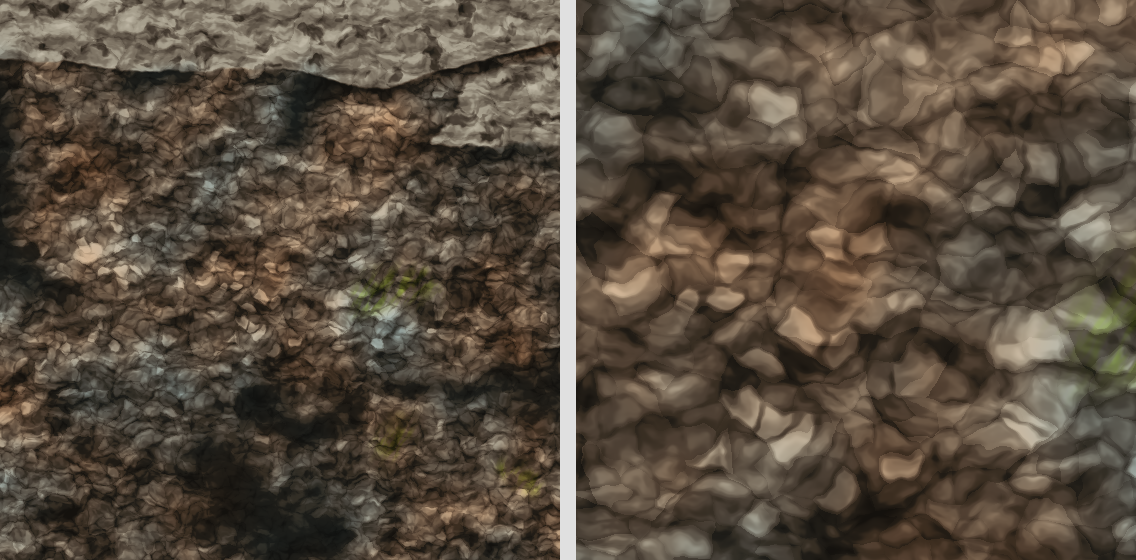
Left: the whole. Right: its middle third, enlarged.
Write a WebGL 1 fragment shader that draws this texture.

```glsl
precision highp float;
uniform vec2 u_resolution;

float hash(vec2 p) {
  vec3 q = fract(p.xyx * vec3(0.1031, 0.1030, 0.0973));
  q += dot(q, q.yzx + 33.33);
  return fract((q.x + q.y) * q.z);
}

float cornerSlope(vec2 corner, vec2 offset) {
  float angle = 6.2832 * hash(corner);
  return dot(vec2(cos(angle), sin(angle)), offset);
}

float gradientNoise(vec2 p) {
  vec2 i = floor(p), f = fract(p);
  vec2 u = f * f * f * (f * (f * 6.0 - 15.0) + 10.0);
  vec2 e = vec2(1.0, 0.0);
  return mix(mix(cornerSlope(i, f), cornerSlope(i + e, f - e), u.x),
             mix(cornerSlope(i + e.yx, f - e.yx), cornerSlope(i + 1.0, f - 1.0), u.x), u.y);
}

float fbm(vec2 p) {
  float sum = 0.0, amp = 1.0;
  for (int i = 0; i < 4; i++) {
    sum += amp * gradientNoise(p);
    p = mat2(1.6, 1.2, -1.2, 1.6) * p + 17.3;
    amp *= 0.5;
  }
  return sum;
}

// Cellular stones: x = distance from the crevice, y = random value per stone
vec2 stones(vec2 p) {
  vec2 cell = floor(p);
  float nearest = 9.0, second = 9.0, id = 0.0;
  for (int y = -1; y <= 1; y++) {
    for (int x = -1; x <= 1; x++) {
      vec2 c = cell + vec2(float(x), float(y));
      float d = length(c + vec2(hash(c), hash(c + 71.7)) - p);
      if (d < nearest) {
        second = nearest;
        nearest = d;
        id = hash(c + 31.1);
      } else {
        second = min(second, d);
      }
    }
  }
  return vec2(second - nearest, id);
}

// Soft streak along the segment from a to b
float streak(vec2 p, vec2 a, vec2 b, float width) {
  vec2 ab = b - a;
  float d = length(p - a - ab * clamp(dot(p - a, ab) / dot(ab, ab), 0.0, 1.0)) / width;
  return exp(-d * d);
}

float relief(vec2 p, vec2 scale) {
  return fbm(p * scale) - fbm((p + vec2(-0.004, 0.007)) * scale);
}

vec3 rockColor(float tone) {
  vec3 c = mix(vec3(0.12, 0.11, 0.09), vec3(0.21, 0.18, 0.14), smoothstep(-1.64, -0.92, tone));
  c = mix(c, vec3(0.29, 0.25, 0.21), smoothstep(-0.92, -0.3, tone));
  c = mix(c, vec3(0.38, 0.34, 0.29), smoothstep(-0.3, 0.3, tone));
  c = mix(c, vec3(0.49, 0.45, 0.39), smoothstep(0.3, 0.93, tone));
  c = mix(c, vec3(0.65, 0.62, 0.55), smoothstep(0.93, 1.7, tone));
  c *= mix(0.6, 1.0, smoothstep(-2.8, -1.6, tone));
  return c + 0.1 * smoothstep(1.7, 2.7, tone);
}

void main() {
  vec2 p = gl_FragCoord.xy / u_resolution;
  vec2 bend = vec2(fbm(p * 6.0), fbm(p * 6.0 + 9.4));
  vec2 rough = vec2(fbm(p * 18.0 + 3.1), fbm(p * 18.0 + 40.7));
  vec2 q = p + 0.05 * bend + 0.012 * rough;
  vec2 w = p + 0.014 * rough;

  // Earth packed with stones of two sizes
  vec2 big = stones(w * vec2(24.0, 32.0));
  vec2 small = stones(w * vec2(48.0, 62.0) + 5.0);
  float fine = fbm(p * vec2(24.0, 32.0) + 60.0);
  float shade = relief(w, vec2(18.0, 25.0));
  float earth = 0.05 + 1.1 * fbm(p * 4.0 + 2.0) + 1.2 * fbm(w * vec2(11.0, 17.0) + 20.0);
  earth += 0.9 * (big.y - 0.5) - 0.65 * (1.0 - smoothstep(0.0, 0.3, big.x));
  earth += 0.8 * (small.y - 0.5) - 0.4 * (1.0 - smoothstep(0.0, 0.35, small.x));
  earth += 0.7 * fine + 2.2 * shade;

  // Pale seams and scattered light stones
  float seam = streak(q, vec2(0.1, 0.56), vec2(0.46, 0.5), 0.055)
             + 0.8 * streak(q, vec2(0.1, 0.38), vec2(1.0, 0.43), 0.025);
  float slab = streak(w, vec2(0.28, 0.81), vec2(0.77, 0.61), 0.018);
  earth += 0.65 * seam + 0.7 * slab;
  earth += (0.4 + 0.8 * seam) * smoothstep(0.84, 0.9, small.y) * smoothstep(0.08, 0.3, small.x);

  // Hollows in shadow
  float hollow = streak(q, vec2(-0.03, 0.85), vec2(0.0, 0.56), 0.055)
               + 0.7 * streak(q, vec2(0.0, 0.53), vec2(0.11, 0.46), 0.04)
               + streak(q, vec2(0.4, 0.14), vec2(0.55, 0.05), 0.075)
               + 0.9 * streak(q, vec2(0.47, 0.28), vec2(0.6, 0.25), 0.035)
               + 0.7 * streak(q, vec2(0.74, 0.32), vec2(1.0, 0.28), 0.035)
               + 0.8 * streak(q, vec2(0.2, 0.85), vec2(0.32, 0.85), 0.02)
               + 0.8 * streak(q, vec2(0.56, 0.85), vec2(0.52, 0.77), 0.03);
  earth = mix(earth, -2.0 + 0.4 * earth, clamp(hollow, 0.0, 0.9));

  // Overhanging ledge and the block below its right end
  float bulge = (p.x - 0.67) / 0.1;
  float rim = 0.875 + 0.02 * exp(-p.x * 9.0) - 0.035 * exp(-bulge * bulge)
            + 0.05 * smoothstep(0.75, 1.0, p.x) + 0.012 * bend.x;
  float above = p.y - rim + 0.006 * rough.y;
  float ledge = smoothstep(-0.002, 0.004, above);
  float side = p.x - 0.77 - 0.6 * (p.y - 0.75) + 0.03 * rough.x;
  float block = smoothstep(0.0, 0.015, side) * smoothstep(0.735, 0.745, p.y + 0.015 * rough.y)
              * (1.0 - smoothstep(-0.03, -0.012, above));
  float undercut = exp(min(above, 0.0) / 0.014) * smoothstep(-0.4, 0.2, bend.y);
  earth -= 1.8 * undercut;

  // Bedded pale rock with pits
  float bedding = fbm(vec2(w.x * 7.0, (w.y + 0.12 * w.x) * 45.0));
  float pits = smoothstep(0.18, 0.45, fbm(w * vec2(20.0, 26.0) + 80.0));
  float pale = 1.15 + 1.3 * bedding + 2.0 * shade + 0.5 * fine - 1.5 * pits
             + 0.5 * (big.y - 0.5) - 0.3 * (1.0 - smoothstep(0.0, 0.25, big.x));
  float rock = max(ledge, block);
  float tone = mix(earth, pale, rock);

  // Warm and cool drift of hue, bluish in the hollows
  vec3 color = rockColor(tone);
  float warmth = (0.03 + 0.22 * fbm(p * 5.0 + 50.0)) * (1.0 - rock) - 0.1 * clamp(hollow, 0.0, 1.0);
  color *= 1.0 + warmth * vec3(1.0, -0.1, -0.9);

  // Grass tufts
  float tuft = streak(q, vec2(0.67, 0.47), vec2(0.74, 0.49), 0.028)
             + 0.8 * streak(q, vec2(0.7, 0.19), vec2(0.72, 0.22), 0.025)
             + 0.8 * streak(q, vec2(0.92, 0.15), vec2(0.95, 0.15), 0.02);
  float blades = smoothstep(-0.3, 0.3, fbm(vec2(p.x - 0.6 * p.y, p.y + 0.3 * p.x) * vec2(60.0, 18.0)));
  color = mix(color, color * vec3(0.95, 1.15, 0.5), clamp(tuft * blades, 0.0, 1.0));

  gl_FragColor = vec4(color, 1.0);
}
```
